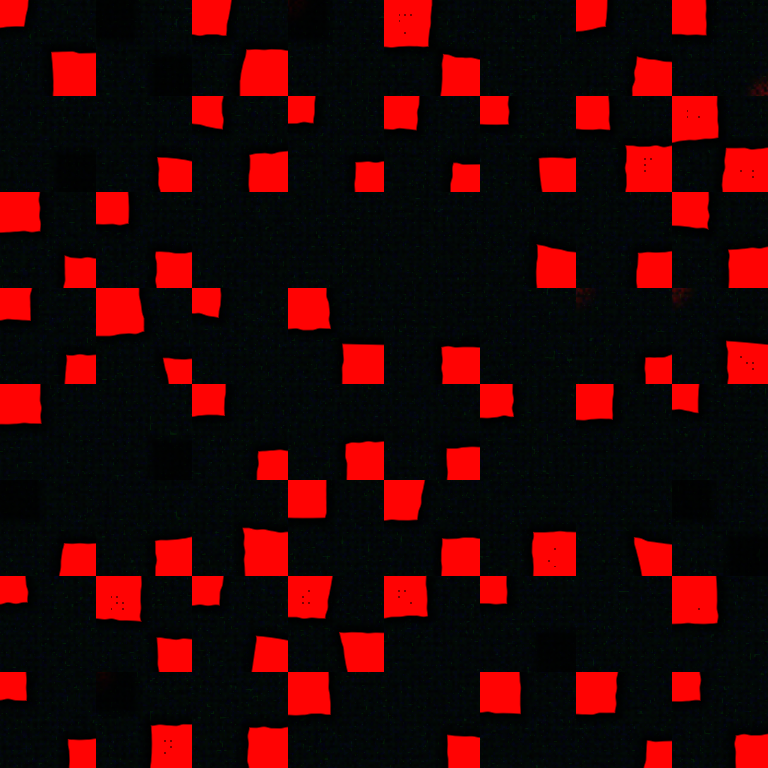
Write a Shadertoy shader that draws this pattern.

```glsl
// Red, slightly crooked squares on a near-black woven ground, in 8 by 8 tiles.
// Each tile may hold one square in its upper left corner and one in its lower
// right corner; hashes choose presence, size, skew, pinholes and smudges.

// Four random values per lattice point, without sine
vec4 hash4(vec3 p) {
    vec4 h = fract(p.xyzx * vec4(0.1031, 0.1030, 0.0973, 0.1099));
    h += dot(h, h.wzxy + 33.33);
    return fract((h.xxyz + h.yzzw) * h.zywx);
}

// Four independent channels of smooth value noise
vec4 noise4(vec2 p, float seed) {
    vec2 i = floor(p), f = fract(p);
    f = f * f * (3.0 - 2.0 * f);
    vec4 top = mix(hash4(vec3(i, seed)), hash4(vec3(i + vec2(1, 0), seed)), f.x);
    vec4 bottom = mix(hash4(vec3(i + vec2(0, 1), seed)), hash4(vec3(i + 1.0, seed)), f.x);
    return mix(top, bottom, f.y);
}

// Dark green ground with blue threads, fine grain and a faint weave
vec3 ground(vec2 p) {
    vec4 grain = noise4(p * 40.0, 7.0);
    vec3 color = mix(vec3(0.008, 0.027, 0.022), vec3(0.01, 0.02, 0.05),
                     smoothstep(0.62, 0.75, grain.w));
    vec2 weave = cos(p * 6.28318 * 12.0);
    color *= 0.4 + 1.2 * grain.xyz + 0.12 * (weave.x + weave.y);
    vec4 speck = noise4(p * 44.0, 19.0);
    color.g += 0.08 * smoothstep(0.86, 0.98, speck.x);
    color.b += 0.05 * smoothstep(0.86, 0.98, speck.y);
    return color;
}

// Signed distance to a corner square with two skewed, wavering outer edges
float cornerSquare(vec2 q, float size, vec4 shape, float seed) {
    vec2 skew = shape.xy * 2.0 - 1.0;
    skew = 0.04 * skew + 0.2 * skew * skew * skew * skew * skew;
    vec2 extent = size * (0.97 + 0.06 * shape.zw) + skew * (q.yx - 0.5 * size);
    extent.x += 0.02 * (noise4(vec2(q.y * 12.0, 3.0), seed).x - 0.5);
    extent.y += 0.02 * (noise4(vec2(q.x * 12.0, 9.0), seed).y - 0.5);
    vec2 d = q - min(extent, 0.5);
    return min(max(d.x, d.y), 0.0) + length(max(d, 0.0));
}

void mainImage(out vec4 fragColor, in vec2 fragCoord) {
    // Tile coordinates, with y running downwards
    vec2 p = vec2(fragCoord.x, iResolution.y - fragCoord.y) * 8.0 / iResolution.y;
    float pixel = 8.0 / iResolution.y;
    vec2 tile = floor(p);
    vec3 color = ground(p);

    for (int corner = 0; corner < 2; corner++) {
        float side = float(corner);
        vec2 q = mix(fract(p), 1.0 - fract(p), side);
        vec4 choice = hash4(vec3(tile + 11.0, 23.0 + side));
        vec4 shape = hash4(vec3(tile + 37.0, 51.0 + side));
        float size = mix(0.27, 0.49, choice.y);

        if (choice.x < 0.56 - 0.08 * side) {
            float d = cornerSquare(q, size, shape, 61.0 + side + dot(tile, vec2(2, 17)));

            // Black halo around the free edges
            color *= mix(0.15, 1.0, smoothstep(0.0, 0.15, d));

            // Pinholes on a fine raster in the middle of some large squares
            vec2 cell = floor(q * 16.0);
            vec2 offset = abs(q - 0.5 * size);
            float hole = step(0.43, size) * step(0.4, choice.z)
                * step(offset.x, 0.08) * step(offset.y, 0.13)
                * step(0.72, hash4(vec3(cell + tile * 16.0, 83.0)).x);
            float dot1 = length(fract(q * 16.0) - 0.5) / 16.0 - 0.009;
            hole *= clamp(0.5 - dot1 / pixel, 0.0, 1.0);
            vec3 red = vec3(1.0, 0.01, 0.01) * (1.0 - 0.75 * hole);

            color = mix(color, red, clamp(0.5 - d / max(pixel, 0.018), 0.0, 1.0));
        } else {
            // Empty corners: some darkened patches, some faint red smudges
            float patchEdge = smoothstep(0.36, 0.5, max(q.x, q.y));
            color *= mix(1.0, 0.3, step(0.8, choice.z) * (1.0 - patchEdge));
            float smudge = step(0.82, choice.w) * smoothstep(0.28, 0.0, length(q));
            color.r += 0.55 * shape.x * shape.x * smudge * noise4(p * 36.0, 97.0).z;
        }
    }
    fragColor = vec4(clamp(color, 0.0, 1.0), 1.0);
}
```
